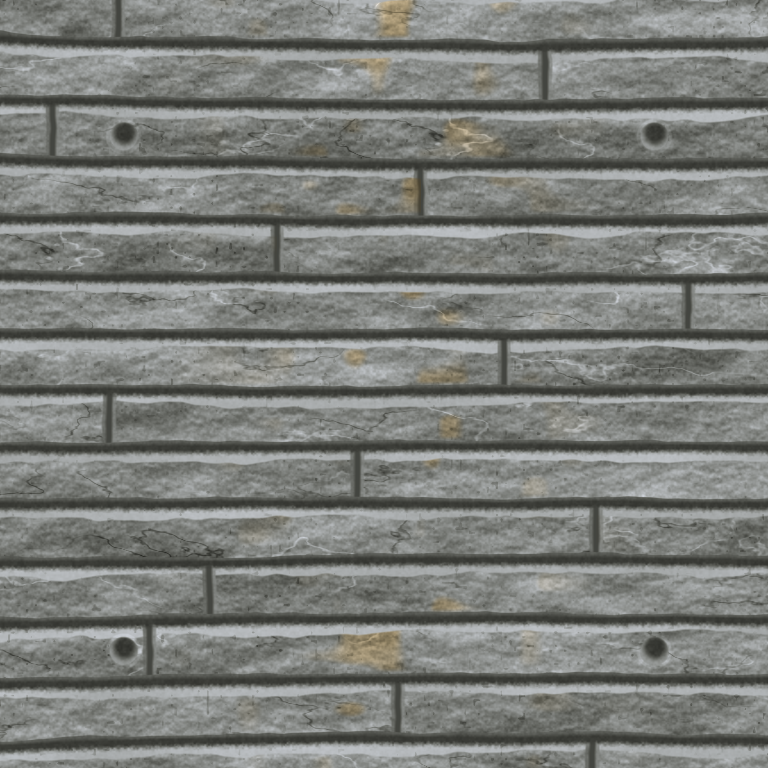
Reproduce this texture procedurally as a WebGL 1 fragment shader.

```glsl
precision highp float;
// Split-face grey stone cladding: thin wavy courses with one staggered joint each,
// pale upper ledges, dark grooves and four drilled holes.
// Each course is a vertical tone profile, roughened by value noise and lit from above.
uniform vec2 u_resolution;

float hash(vec2 p) {
  vec3 q = fract(p.xyx * 0.1031);
  q += dot(q, q.yzx + 33.33);
  return fract((q.x + q.y) * q.z);
}

float noise(vec2 p) {
  vec2 i = floor(p), f = fract(p);
  f = f * f * (3.0 - 2.0 * f);
  return mix(mix(hash(i), hash(i + vec2(1, 0)), f.x),
             mix(hash(i + vec2(0, 1)), hash(i + vec2(1, 1)), f.x), f.y);
}

float fbm(vec2 p) {
  float sum = 0.0, amp = 0.52;
  for (int i = 0; i < 5; i++) {
    sum += amp * noise(p);
    p = mat2(1.6, 1.2, -1.2, 1.6) * p + 7.3;
    amp *= 0.5;
  }
  return sum;
}

// Horizontal position of the joint in a course, counted from the top
float jointAt(float row) {
  mat4 joints = mat4(0.154, 0.710, 0.069, 0.548, 0.361, 0.896, 0.656, 0.142,
                     0.465, 0.776, 0.273, 0.195, 0.518, 0.771, 0.300, 0.600);
  float x = 0.5;
  for (int i = 0; i < 4; i++)
    for (int j = 0; j < 4; j++)
      if (abs(row - float(i * 4 + j)) < 0.5) x = joints[i][j];
  return x;
}

// Thin broken line along a noise contour
float vein(vec2 p, float width) {
  float line = abs(fbm(p) - 0.5);
  return (1.0 - smoothstep(0.0, width, line)) * smoothstep(0.52, 0.75, noise(p * 0.8 + 31.0));
}

// Tone of the rough stone face
float stoneFace(vec2 s, float seed) {
  vec2 reliefScale = vec2(15.0, 25.0);
  float slope = fbm(s * reliefScale) - fbm((s + vec2(-0.001, 0.004)) * reliefScale);
  float tone = 0.52 + 0.06 * (seed - 0.5) + 0.24 * (fbm(s * vec2(8.0, 15.0) + 11.0) - 0.5);
  tone += clamp(1.3 * slope, -0.11, 0.12);
  vec2 slant = vec2(s.x * 9.0 - s.y * 8.0, s.y * 24.0 + s.x * 5.0);
  tone -= 0.15 * vein(slant, 0.025);
  tone += 0.14 * vein(slant.yx * vec2(0.8, 1.0) + 53.0, 0.03);
  return tone;
}

void main() {
  vec2 p = gl_FragCoord.xy / u_resolution;
  float down = 1.0 - p.y;
  float px = 1.0 / u_resolution.y;

  // Courses, gently bowed and unevenly spaced
  float bow = (1.0 - 2.0 * down) * (0.006 * (4.0 * p.x * (1.0 - p.x) - 0.6) + 0.007 * (p.x - 0.5));
  float course = (down - 0.0055 * sin(6.6 * down) - bow - 0.056) / 0.0757 + 1.0;
  course += 0.05 * (noise(vec2(p.x * 9.0, floor(course + 0.5) * 3.7)) - 0.5);
  float row = floor(course), t = fract(course);
  float aa = 13.2 * px;

  // Stone identity and its own patch of noise
  float joint = jointAt(row);
  float seed = hash(vec2(row + 3.0, 7.0 * step(joint, p.x) + 2.0));
  vec2 s = p + seed * vec2(17.0, 5.0);
  float grain = 0.6 * noise(p * 240.0) + 0.4 * noise(p * 430.0) - 0.5;

  // Pale ledge above the chipped face
  float top = 0.235 + 0.13 * (noise(vec2(p.x * 13.0, row * 5.3)) - 0.5)
            + 0.06 * (noise(vec2(p.x * 47.0, row * 8.1)) - 0.5);
  float bottom = 0.885 + 0.05 * (noise(vec2(p.x * 18.0, row * 6.7)) - 0.5)
               + 0.025 * (noise(vec2(p.x * 60.0, row * 9.1)) - 0.5);
  float ledge = mix(0.56, 0.75, smoothstep(0.07, 0.16, t + 0.05 * grain))
              - 0.10 * noise(vec2(p.x * 7.0, row * 4.1)) + 0.05 * grain;
  float face = stoneFace(s, seed) + 0.14 * grain + 0.03 * (0.55 - t);
  float onFace = smoothstep(top - 0.5 * aa - 0.01, top + 0.5 * aa + 0.015, t);
  float tone = mix(ledge, face, onFace);

  // Dark pores
  tone -= 0.14 * smoothstep(0.83, 0.95, noise(p * 170.0 + 40.0)) * noise(p * 12.0);

  // Vertical joint with bevelled sides
  float side = p.x - joint + 0.002 * (noise(p * 60.0) - 0.5);
  float bevel = 1.0 - smoothstep(0.007, 0.009 + px, abs(side));
  tone = mix(tone, mix(0.41, 0.52, smoothstep(-0.002, 0.002, side)) + 0.08 * grain, 0.85 * bevel);
  tone = mix(tone, 0.27, 1.0 - smoothstep(0.0015, 0.005 + px, abs(side)));

  // Shaded underside and groove
  tone = mix(tone, 0.36 + 0.08 * grain, smoothstep(bottom - 0.5 * aa, bottom + 0.5 * aa + 0.01, t));
  tone = mix(tone, 0.23 + 0.06 * grain, smoothstep(bottom + 0.015, 0.98, t));
  tone = mix(tone, 0.23 + 0.06 * grain, 1.0 - smoothstep(0.025, 0.115, t + 0.04 * grain));

  // Drilled holes on a two by two grid, lit on the lower rim
  vec2 cell = step(vec2(0.5), vec2(p.x, down));
  vec2 q = (vec2(p.x, down) - vec2(0.161, 0.178) - cell * vec2(0.691, 0.670)) / 0.0185;
  float d = length(q);
  float pit = mix(0.22, 0.59, smoothstep(0.45, 1.15, length(q - vec2(0.08, -0.28))));
  tone += 0.06 * (1.0 - smoothstep(0.05, 0.2, abs(d - 1.12)));
  tone = mix(tone, pit + 0.08 * grain, 1.0 - smoothstep(0.9, 1.02 + 54.0 * px, d));

  // Cool highlights, warm shadows and ochre stains near the middle
  vec3 color = tone * vec3(0.98, 1.0, 0.87 + 0.2 * tone);
  float stain = smoothstep(0.66, 0.9, noise(s * vec2(22.0, 30.0) + 5.0))
              * exp(-pow((p.x - 0.52) / 0.16, 2.0)) * onFace * (1.0 - smoothstep(0.8, 0.9, t));
  color *= mix(vec3(1.0), vec3(1.12, 0.99, 0.78), stain);
  gl_FragColor = vec4(color, 1.0);
}
```
